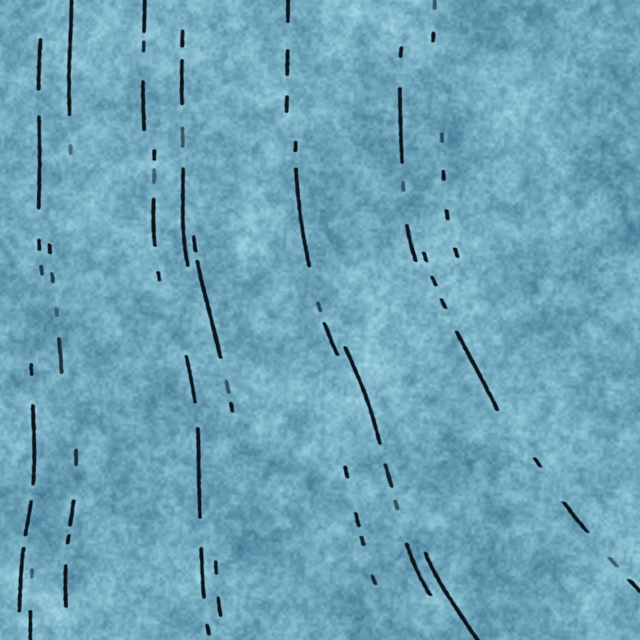
A Shadertoy shader for this texture:

```glsl
float hash(vec2 p)
{
    vec3 q = fract(vec3(p.xyx) * 0.1031);
    q += dot(q, q.yzx + 33.33);
    return fract((q.x + q.y) * q.z);
}

float noise(vec2 p)
{
    vec2 cell = floor(p), f = fract(p);
    f = f * f * (3.0 - 2.0 * f);
    return mix(mix(hash(cell), hash(cell + vec2(1, 0)), f.x),
               mix(hash(cell + vec2(0, 1)), hash(cell + vec2(1, 1)), f.x), f.y);
}

// Mottled wash: nearly equal octaves, each turned against the last
float mottle(vec2 p)
{
    float sum = 0.0, weight = 0.75;
    p = p * 5.0 + 20.0;
    for (int i = 0; i < 6; i++)
    {
        sum += weight * (noise(p) - 0.5);
        weight *= 1.04;
        p = mat2(1.68, 1.26, -1.26, 1.68) * p + 7.3;
    }
    return sum;
}

// Constant along each strand; strands sweep right towards the bottom
float strandCoord(vec2 p)
{
    float x = p.x + 0.06 * (noise(p * vec2(2.0, 3.0) + 40.0) - 0.5);
    x += 0.01 * (noise(p * vec2(6.0, 8.0) + 70.0) - 0.5);
    float sweep = 0.9 * pow(max(1.0 - p.y, 0.0), 3.0);
    return 2.0 * x / (1.0 + sqrt(max(1.0 + 4.0 * sweep * x, 0.0)));
}

void mainImage(out vec4 fragColor, in vec2 fragCoord)
{
    vec2 p = fragCoord / iResolution.xy;
    float depth = 1.0 - p.y;

    // Strand coordinate and its slope, to measure true widths
    float e = 0.002;
    float u = strandCoord(p);
    vec2 slope = vec2(strandCoord(p + vec2(e, 0)) - u, strandCoord(p + vec2(0, e)) - u) / e;
    float stretch = max(length(slope), 0.1);

    // Broken strands: each is a run of long dashes, short dashes and faint smudges
    float ink = 0.0, halo = 0.0;
    float ragged = 0.0012 * (noise(p * 200.0) - 0.5);
    for (int i = 0; i < 22; i++)
    {
        float id = float(i);
        float across = (u - 0.015 - 0.78 * fract(id * 0.7549 + 0.3)) / stretch;
        float start = 1.15 * fract(id * 0.5698 + 0.1) - 0.2;
        for (int j = 0; j < 4; j++)
        {
            vec2 seed = vec2(id + 3.0, float(j) + 11.0);
            float size = 0.01 + 0.2 * pow(hash(seed), 4.0);
            float along = max(abs(depth - start - 0.5 * size) - 0.5 * size, 0.0);
            float dist = length(vec2(across, along));
            float strength = mix(0.45, 1.0, smoothstep(0.1, 0.6, hash(seed + 51.0) + size * 8.0));
            ink = max(ink, strength * smoothstep(0.0046, 0.0012, dist + ragged));
            halo = max(halo, strength * smoothstep(0.012, 0.005, dist));
            start += size + 0.015 + 0.045 * hash(seed + 97.0);
        }
    }

    vec3 color = vec3(0.433, 0.647, 0.73) + vec3(0.115, 0.115, 0.1) * mottle(p);
    color += 0.025 * halo;
    color = mix(color, vec3(0.04, 0.08, 0.11), ink);
    fragColor = vec4(color, 1.0);
}
```
